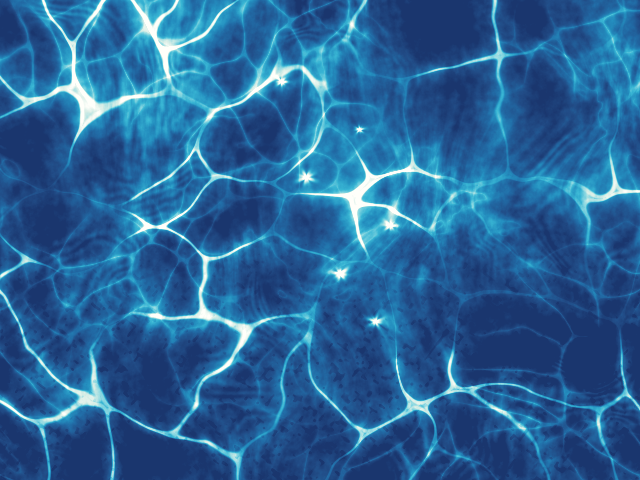
Reproduce this texture procedurally as a Shadertoy shader.

```glsl
// Sunlit pool water: a bright caustic net, wispy veils of light and sun glints on blue.
#define NET_SCALE 5.4
#define FINE_SCALE 10.0
#define WARP 0.085
#define LINE_WIDTH 0.0024
#define LINE_LIGHT 3.0
#define GLOW_REACH 0.021
#define GLOW_LIGHT 2.1
#define FINE_LIGHT 1.7
#define BASE_LIGHT -0.1
#define CLOUD_CONTRAST 4.6
#define GRAIN 1.3
#define GLINTS 6

// Water colours from deep shade to full sun
const vec3 WATER[8] = vec3[8](
    vec3(0.10, 0.21, 0.43), vec3(0.13, 0.30, 0.53), vec3(0.13, 0.42, 0.65),
    vec3(0.14, 0.56, 0.75), vec3(0.22, 0.71, 0.83), vec3(0.53, 0.84, 0.88),
    vec3(0.84, 0.93, 0.90), vec3(1.0, 1.0, 0.98));

vec2 hash2(vec2 p) {
    vec3 q = fract(p.xyx * vec3(0.1031, 0.1030, 0.0973));
    q += dot(q, q.yzx + 33.33);
    return fract((q.xx + q.yz) * q.zy);
}

float noise(vec2 p) {
    vec2 i = floor(p), f = fract(p);
    f = f * f * (3.0 - 2.0 * f);
    float low = mix(hash2(i).x, hash2(i + vec2(1, 0)).x, f.x);
    float high = mix(hash2(i + vec2(0, 1)).x, hash2(i + vec2(1, 1)).x, f.x);
    return mix(low, high, f.y);
}

float fbm(vec2 p) {
    float sum = 0.0, amp = 0.5;
    for (int i = 0; i < 4; i++) {
        sum += amp * noise(p);
        p = mat2(1.6, 1.2, -1.2, 1.6) * p + 17.3;
        amp *= 0.5;
    }
    return sum / 0.9375;
}

vec2 drift(vec2 p) {
    return vec2(noise(p), noise(p + 41.7)) - 0.5;
}

vec2 cellPoint(vec2 cell) {
    return cell + 0.5 + 0.92 * (hash2(cell + 60.0) - 0.5);
}

// Distance to the cell borders; a low tightness lets the corners swell below zero
float netDistance(vec2 p, float tightness) {
    vec2 home = floor(p), nearCell = home, nearest = vec2(9.0);
    for (int y = -1; y <= 1; y++)
    for (int x = -1; x <= 1; x++) {
        vec2 cell = home + vec2(x, y);
        vec2 r = cellPoint(cell) - p;
        if (dot(r, r) < dot(nearest, nearest)) { nearest = r; nearCell = cell; }
    }
    float sum = 0.0;
    for (int y = -2; y <= 2; y++)
    for (int x = -2; x <= 2; x++) {
        if (x == 0 && y == 0) continue;
        vec2 r = cellPoint(nearCell + vec2(x, y)) - p;
        sum += exp(-tightness * dot(0.5 * (nearest + r), normalize(r - nearest)));
    }
    return -log(sum) / tightness;
}

vec3 waterColour(float light) {
    vec3 c = WATER[0];
    for (int i = 1; i < 8; i++) c = mix(c, WATER[i], clamp(light + 2.0 - float(i), 0.0, 1.0));
    return c;
}

void mainImage(out vec4 fragColor, in vec2 fragCoord) {
    vec2 p = fragCoord / iResolution.y;
    float pixel = 1.0 / iResolution.y;
    vec2 q = p + 2.0 * WARP * drift(p * 3.2) + 0.6 * WARP * drift(p * 9.0 + 5.0)
           + 0.012 * drift(p * 26.0);

    // Broad light and shade, with upright streaks and fine curved ripples
    float cloud = fbm(p * vec2(3.8, 3.2) + 8.0);
    float lit = smoothstep(0.3, 0.7, cloud);
    vec2 swirl = p + 0.16 * drift(p * 5.0 + 23.0);
    float streak = fbm(swirl * vec2(40.0, 13.0)) - 0.5;
    float ripple = sin(170.0 * fbm(swirl * 2.6 + 3.0));
    float light = BASE_LIGHT + CLOUD_CONTRAST * (cloud - 0.5);
    light += (0.9 + 1.6 * lit) * streak;
    light += 0.4 * ripple * smoothstep(0.3, 0.8, noise(p * 6.0));

    // Main net: sharp broken lines, swollen knots and a streaky halo
    float strength = smoothstep(0.28, 0.66, noise(p * 5.2 + 12.0));
    float net = netDistance(q * NET_SCALE * vec2(0.92, 1.1),
                            mix(10.0, 45.0, noise(p * 5.0 + 31.0))) / NET_SCALE;
    float width = LINE_WIDTH * mix(0.4, 1.3, strength);
    float line = 1.0 - smoothstep(0.3 * width, width + max(0.0024, pixel), net);
    float fold = smoothstep(0.002, 0.007, -net);
    float halo = exp(-max(net, 0.0) / (GLOW_REACH * mix(0.3, 1.7, noise(p * 8.0 + 70.0))));
    light += GLOW_LIGHT * halo * mix(0.35, 1.0, strength) * (1.0 + 1.5 * streak);
    light += LINE_LIGHT * line * mix(0.15, 1.0, strength) * (1.0 - 0.4 * fold);
    light -= 0.45 * smoothstep(0.015, 0.06, net);

    // Fainter net of finer light lying below
    vec2 deep = q + 0.08 * drift(p * 7.0 + 90.0);
    float fine = max(netDistance(deep * FINE_SCALE + 19.0, 18.0), 0.0) / FINE_SCALE;
    float patches = smoothstep(0.35, 0.75, noise(p * 4.5 + 52.0));
    light += FINE_LIGHT * patches * (0.5 * exp(-fine / 0.012) + 0.8 * exp(-fine / 0.003));

    // Loose wisps that cross the net
    float ridge = 1.0 - abs(2.0 * fbm(swirl * 7.0 + 77.0) - 1.0);
    light += 1.3 * pow(ridge, 14.0) * smoothstep(0.35, 0.7, noise(p * 5.0 + 33.0));

    // Grain, and dark specks toward the bottom
    vec2 turned = mat2(0.8, 0.6, -0.6, 0.8) * p;
    light += GRAIN * (fbm(turned * 75.0) - 0.5);
    light -= 0.7 * smoothstep(0.68, 0.88, noise(turned * 120.0)) * (1.0 - smoothstep(0.2, 0.7, p.y));

    // Sun glints with ragged rays and a soft halo, strewn about the middle
    float glint = 0.0;
    for (int i = 0; i < GLINTS; i++) {
        vec2 h = hash2(vec2(float(i) * 7.0 + 3.0, 11.0));
        vec2 d = p - vec2(0.5 + 0.36 * h.x, 0.33 + 0.1 * float(i));
        float size = mix(0.005, 0.011, h.y);
        float angle = atan(d.y, d.x);
        float ray = 1.0 + 0.2 * sin(5.0 * angle + 9.0 * h.x) + 0.15 * sin(8.0 * angle + 5.0 * h.y);
        float r = length(d * vec2(0.75, 1.0)) / (size * ray);
        glint += 5.0 * exp(-r * r) + 2.2 * exp(-0.55 * r);
    }
    fragColor = vec4(waterColour(light + glint), 1.0);
}
```
